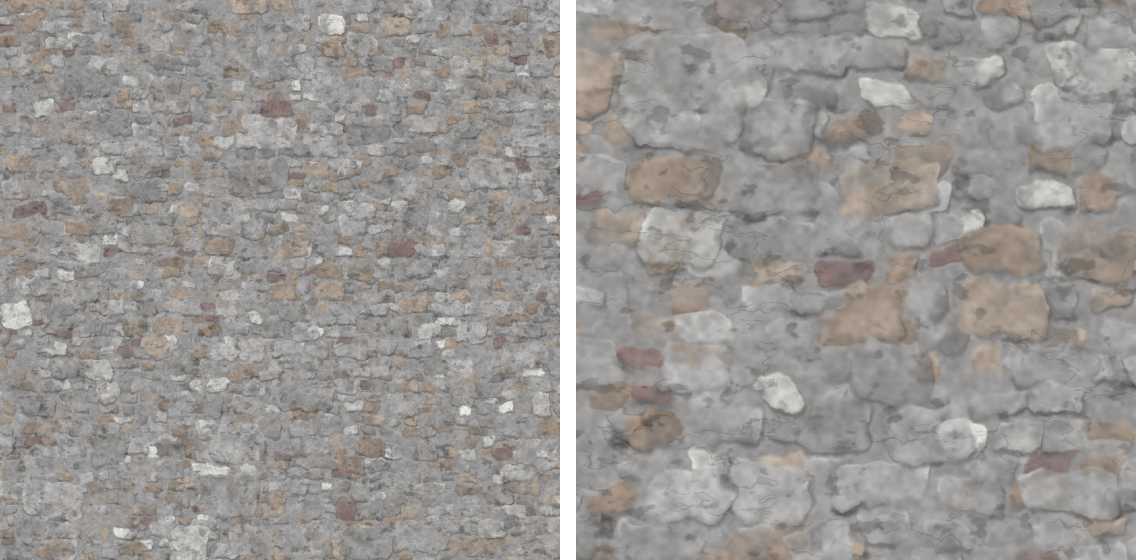
Left: the whole. Right: its middle third, enlarged.
Give the GLSL for this texture, as a WebGL 2 fragment shader.

```glsl
#version 300 es
precision highp float;
// Weathered rubble wall: rough grey and tan stones in loose courses, half buried in mortar.
// Three sizes of jittered, noise-warped rounded boxes are painted over each other,
// each with a shadow below and a lit upper rim; fractal grain covers everything.
uniform vec2 u_resolution;
out vec4 fragColor;

float hash(vec2 p) {
    vec3 q = fract(p.xyx * vec3(0.1031, 0.1030, 0.0973));
    q += dot(q, q.yzx + 33.33);
    return fract((q.x + q.y) * q.z);
}

float noise(vec2 p) {
    vec2 i = floor(p), f = fract(p);
    f = f * f * (3.0 - 2.0 * f);
    return mix(mix(hash(i), hash(i + vec2(1, 0)), f.x),
               mix(hash(i + vec2(0, 1)), hash(i + vec2(1, 1)), f.x), f.y);
}

float fbm(vec2 p) {
    float sum = 0.0, amp = 0.5;
    for (int i = 0; i < 4; i++) {
        sum += amp * noise(p);
        p = mat2(1.6, 1.2, -1.2, 1.6) * p + 7.3;
        amp *= 0.5;
    }
    return sum / 0.9375;
}

float roundedBox(vec2 p, vec2 halfSize, float radius) {
    vec2 q = abs(p) - halfSize + radius;
    return length(max(q, 0.0)) + min(max(q.x, q.y), 0.0) - radius;
}

// Mostly grey, some tan, a few maroon or nearly white
vec3 stoneTone(float kind, float level, float warmShare) {
    vec3 grey = mix(0.55, 0.68, level) * vec3(1.0, 0.995, 0.988);
    vec3 tan_ = mix(vec3(0.57, 0.51, 0.46), vec3(0.67, 0.62, 0.57), level);
    if (kind < warmShare) return tan_;
    if (kind < warmShare * 1.15) return vec3(0.52, 0.45, 0.44);
    if (kind > 0.975) return vec3(0.81, 0.81, 0.80);
    if (kind > 0.91) return vec3(0.72, 0.72, 0.71);
    return grey;
}

// Paints one size of stones over the wall, in rows with random shifts
vec3 layStones(vec3 wall, vec2 p, vec2 cell, float density, float warmShare, float seed) {
    float soft = 0.0007 + 0.7 / u_resolution.y;
    float patchy = smoothstep(0.25, 0.7, noise(p * 45.0 + seed));
    float row = floor(p.y / cell.y);
    for (int j = -1; j <= 1; j++) {
        float y = row + float(j);
        float shift = hash(vec2(y, seed));
        float column = floor(p.x / cell.x + shift);
        for (int i = -1; i <= 1; i++) {
            vec2 id = vec2(column + float(i), y);
            vec2 key = id + seed * 17.0;
            if (hash(key + 3.7) > density) continue;
            vec2 jitter = vec2(hash(key + 11.3), hash(key + 23.9)) - 0.5;
            vec2 center = (id + 0.5 + jitter * vec2(0.5, 0.35) - vec2(shift, 0.0)) * cell;
            vec2 halfSize = cell * (0.27 + 0.23 * vec2(hash(key + 31.1), hash(key + 47.5)));
            vec2 q = p - center;
            q.y += q.x * 0.3 * (hash(key + 53.3) - 0.5);
            q.x += q.y * 0.5 * (hash(key + 59.2) - 0.5);
            float radius = min(halfSize.x, halfSize.y) * mix(0.3, 0.8, hash(key + 61.7));
            float d = roundedBox(q, halfSize, radius);
            float under = roundedBox(q + vec2(-0.0008, 0.0022), halfSize, radius);
            wall *= 1.0 - 0.24 * patchy * smoothstep(0.0025, -0.001, under);

            vec3 tone = stoneTone(hash(key + 71.9), hash(key + 83.1), warmShare);
            tone *= 1.0 + 0.14 * (noise(p * 70.0 + key) - 0.5);
            float rim = smoothstep(-0.004, -0.0005, d);
            tone *= 1.0 + rim * (q.y > 0.0 ? 0.05 : -0.07);
            // Mortar smeared over parts of the face
            float bare = mix(0.45, 1.0, smoothstep(0.3, 0.55, fbm(p * 55.0 + key)));
            wall = mix(wall, tone, bare * smoothstep(soft, -soft, d));
        }
    }
    return wall;
}

void main() {
    vec2 p = gl_FragCoord.xy / u_resolution.y;

    // Ragged outlines
    vec2 rough = vec2(fbm(p * 75.0), fbm(p * 75.0 + 41.0)) - 0.5;
    vec2 bend = vec2(noise(p * 14.0), noise(p * 14.0 + 19.0)) - 0.5;
    vec2 warped = p + 0.011 * rough + 0.010 * bend;

    // Mortar bed
    vec3 wall = vec3(0.595, 0.59, 0.585) * (1.0 + 0.16 * (fbm(p * 40.0) - 0.5));

    // Small, medium and large stones
    wall = layStones(wall, warped, vec2(0.034, 0.020), 0.88, 0.30, 1.0);
    wall = layStones(wall, warped, vec2(0.060, 0.036), 0.50, 0.17, 2.0);
    wall = layStones(wall, warped, vec2(0.105, 0.080), 0.17, 0.04, 3.0);

    // Grain, thin horizontal cracks and pits
    float grain = fbm(p * vec2(120.0, 150.0) + 5.0);
    wall *= 1.0 + 0.22 * (grain - 0.5) + 0.11 * (noise(p * 270.0) - 0.5);
    float crack = abs(fbm(warped * vec2(28.0, 75.0) + 63.0) - 0.5);
    wall *= 1.0 - 0.13 * smoothstep(0.025, 0.0, crack) * smoothstep(0.4, 0.7, noise(p * 32.0));
    wall *= 1.0 - 0.18 * smoothstep(0.64, 0.78, fbm(p * vec2(80.0, 110.0) + 90.0));

    fragColor = vec4(wall * 1.015, 1.0);
}
```
